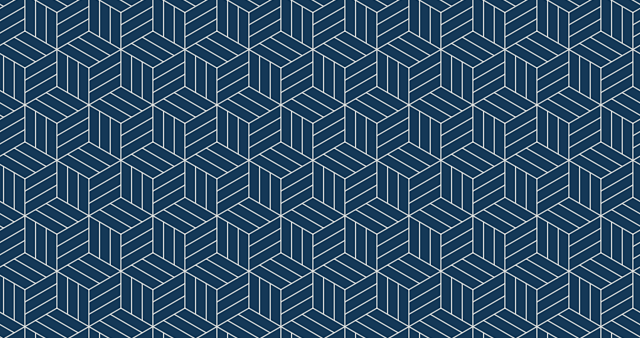
Write a WebGL 2 fragment shader that draws this pattern.

```glsl
#version 300 es
precision highp float;
// Isometric cubes in thin ivory lines on navy, each face ruled into three bands.

uniform vec2 u_resolution;
out vec4 fragColor;

const float REPEATS = 10.0;            // cubes across the canvas width
const vec2 ANCHOR = vec2(3.889, 2.776); // one six-way corner, in repeats
const float BANDS = 3.0;               // bands on each face
const float LINE_WIDTH = 0.0140;       // in repeats
const vec3 NAVY = vec3(0.080, 0.220, 0.340);
const vec3 IVORY = vec3(0.985, 0.970, 0.940);
const float SQRT3 = 1.7320508;

// Offset from the nearest six-way corner; corners lie 2 units apart.
vec2 cornerOffset(vec2 p) {
    vec2 cell = vec2(2.0, 2.0 * SQRT3);
    vec2 even = mod(p + 0.5 * cell, cell) - 0.5 * cell;
    vec2 odd = mod(p, cell) - 0.5 * cell;
    return dot(even, even) < dot(odd, odd) ? even : odd;
}

// Integral of a crisp reconstruction filter with a slight negative lobe.
float crispStep(float x) {
    x = clamp(x, -4.0, 4.0);
    float x2 = x * x;
    return 0.5 * tanh(x * (1.18 + 0.115 * x2)) + 0.49 * x * exp(-1.1 * x2);
}

// Filtered coverage of a line; distance and width in output samples.
float lineCoverage(float dist, float width) {
    return crispStep(dist + 0.5 * width) - crispStep(dist - 0.5 * width);
}

// Distance to the nearest whole number.
float gridDistance(float x) {
    return abs(x - round(x));
}

void main() {
    // Unit length is half a repeat, which is also the height of a face.
    vec2 p = 2.0 * (gl_FragCoord.xy / u_resolution.x * REPEATS - ANCHOR);
    vec2 q = cornerOffset(p);

    // Projections on the three axes at 0, 60 and 120 degrees.
    float a = q.x;
    float b = 0.5 * (q.x + SQRT3 * q.y);
    float c = b - a;

    // The dominant axis picks the face: x is across the bands, y across its ends.
    vec3 size = abs(vec3(a, b, c));
    vec2 face = vec2(b, c);                                              // top
    if (size.y > size.x && size.y >= size.z) face = vec2(c, a);          // right
    else if (size.z > size.x) face = vec2(a, b);                         // left

    // Band lines include the two edges parallel to them.
    float scale = 0.5 * u_resolution.x / REPEATS;
    float width = 2.0 * LINE_WIDTH * scale;
    float bands = lineCoverage(gridDistance(face.x * BANDS) / BANDS * scale, width);
    float ends = lineCoverage(gridDistance(face.y) * scale, width);
    float ink = 1.0 - (1.0 - bands) * (1.0 - ends);

    fragColor = vec4(clamp(mix(NAVY, IVORY, ink), 0.0, 1.0), 1.0);
}
```
